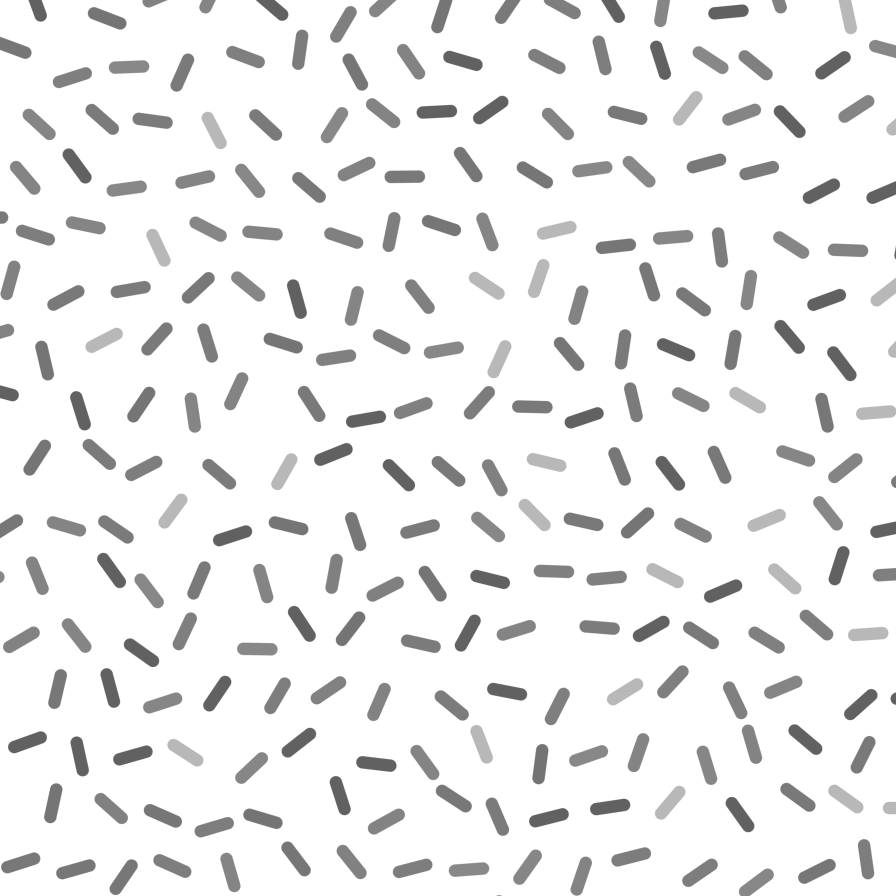
This pattern is drawn by a Shadertoy shader. Its source:

```glsl
// Scattered grey sprinkles: short round-ended bars on white, evenly spread.
// Each cell of a staggered grid owns one bar; its jittered centre is pushed
// away from its neighbours, then it gets a random direction and grey tone.

const float PI = 3.14159265;
const float CELLS_PER_CANVAS = 15.6;
const float BAR_HALF_LENGTH = 0.0157;  // centre to cap centre, canvas units
const float BAR_RADIUS = 0.0069;
const float JITTER = 0.62;             // full jitter range, in cells
const float PUSH = 0.33;               // strength of the spacing step

const vec3 PAPER = vec3(1.0);
const float DARK_GREY = 0.38;
const float MID_GREY_LOW = 0.455;
const float MID_GREY_HIGH = 0.535;
const float LIGHT_GREY = 0.72;
const float DARK_SHARE = 0.16;
const float LIGHT_SHARE = 0.14;

// Integer hash: three random values in 0..1 for a cell and a seed
vec3 hash3(vec2 cell, int seed) {
    uvec3 v = uvec3(ivec3(ivec2(cell) + 64, seed));
    v = v * 1664525u + 1013904223u;
    v.x += v.y * v.z; v.y += v.z * v.x; v.z += v.x * v.y;
    v ^= v >> 16u;
    v.x += v.y * v.z; v.y += v.z * v.x; v.z += v.x * v.y;
    return vec3(v >> 8u) / 16777216.0;
}

// Jittered point of a cell, alternate rows shifted by half a cell
vec2 jitteredPoint(vec2 cell) {
    float stagger = 0.5 * mod(cell.y, 2.0) - 0.25;
    vec2 jitter = (hash3(cell, 1).xy - 0.5) * JITTER;
    return cell + 0.5 + vec2(stagger, 0.0) + jitter;
}

// Point moved away from every neighbour closer than one cell
vec2 spacedPoint(vec2 cell) {
    vec2 point = jitteredPoint(cell);
    vec2 shift = vec2(0.0);
    for (int y = -1; y <= 1; y++)
    for (int x = -1; x <= 1; x++) {
        if (x == 0 && y == 0) continue;
        vec2 away = point - jitteredPoint(cell + vec2(x, y));
        float gap = max(length(away), 0.001);
        shift += PUSH * max(1.0 - gap, 0.0) * away / gap;
    }
    return point + shift;
}

// Signed distance to a round-ended bar centred on the origin
float barDistance(vec2 p, float angle, float halfLength, float radius) {
    vec2 axis = vec2(cos(angle), sin(angle));
    float along = clamp(dot(p, axis), -halfLength, halfLength);
    return length(p - axis * along) - radius;
}

// Grey tone from a choice value and a variation value
float greyTone(float choice, float variation) {
    if (choice < DARK_SHARE) return DARK_GREY;
    if (choice > 1.0 - LIGHT_SHARE) return LIGHT_GREY;
    return mix(MID_GREY_LOW, MID_GREY_HIGH, variation);
}

void mainImage(out vec4 fragColor, in vec2 fragCoord) {
    float pixel = 1.0 / iResolution.y;
    vec2 uv = fragCoord * pixel;
    vec2 home = floor(uv * CELLS_PER_CANVAS);
    vec3 color = PAPER;

    // Draw the bars of the surrounding cells
    for (int y = -1; y <= 1; y++)
    for (int x = -1; x <= 1; x++) {
        vec2 cell = home + vec2(x, y);
        vec2 centre = spacedPoint(cell) / CELLS_PER_CANVAS;
        vec3 style = hash3(cell, 2);
        float angle = (style.x - 0.5) * 0.92 * PI;  // steep bars stay rare
        float d = barDistance(uv - centre, angle, BAR_HALF_LENGTH, BAR_RADIUS);
        float coverage = 1.0 - smoothstep(-0.75 * pixel, 0.75 * pixel, d);
        color = mix(color, vec3(greyTone(style.y, style.z)), coverage);
    }

    fragColor = vec4(color, 1.0);
}
```
